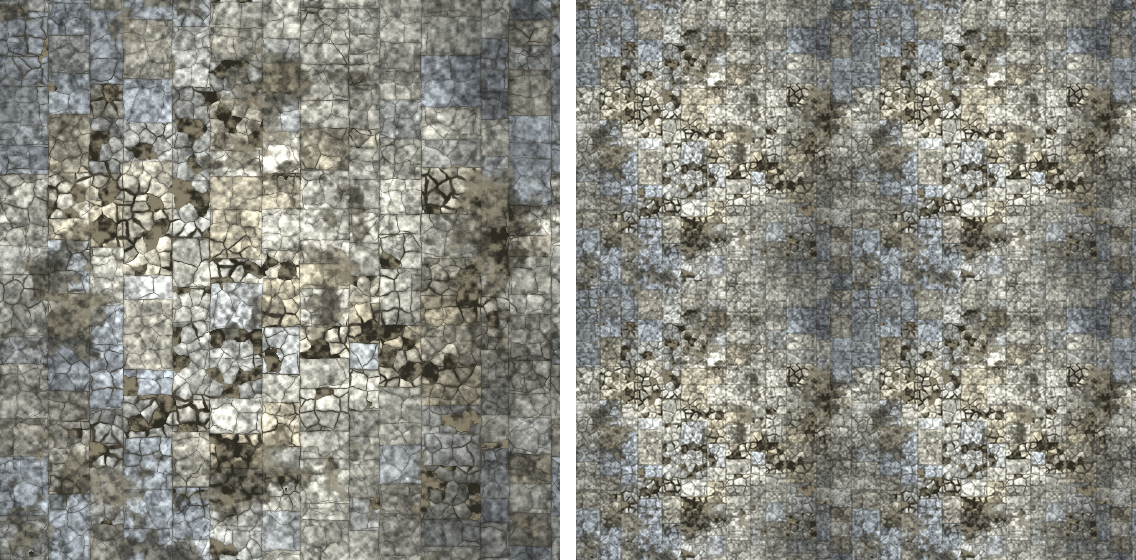
Left, the tile; right, the same tile 2 across and 2 down.
Write a Shadertoy shader that draws this texture.

```glsl
#define COLUMNS 13.0
#define RUIN_LEVEL 0.58
#define JOINT_WIDTH 0.0006
#define RUBBLE_GAP 0.0015
#define RUBBLE_SCALE 38.0
#define WOBBLE 0.006
#define GRAIN 1.15
#define CREAM vec3(0.80, 0.795, 0.745)
#define BLUE_GREY vec3(0.73, 0.765, 0.79)
#define TAN vec3(0.75, 0.71, 0.60)
#define SOIL_DARK vec3(0.18, 0.17, 0.135)
#define SOIL_LIGHT vec3(0.53, 0.50, 0.42)

float hash(vec2 p) {
    return fract(sin(dot(p, vec2(127.1, 311.7))) * 43758.5453);
}

vec2 hash2(vec2 p) {
    return vec2(hash(p), hash(p + vec2(37.3, 17.9)));
}

// Value noise that wraps over the canvas
float noise(vec2 uv, float period) {
    vec2 p = uv * period, cell = floor(p), f = p - cell;
    f = f * f * (3.0 - 2.0 * f);
    vec2 a = mod(cell, period), b = mod(cell + 1.0, period);
    return mix(mix(hash(a), hash(vec2(b.x, a.y)), f.x),
               mix(hash(vec2(a.x, b.y)), hash(b), f.x), f.y);
}

float fbm(vec2 uv, float period) {
    float sum = 0.0, weight = 0.533;
    for (int i = 0; i < 4; i++) {
        sum += weight * noise(uv, period);
        weight *= 0.5;
        period *= 2.0;
    }
    return sum;
}

// Broken pieces: returns border distance, piece id and offset from the centre
float pieces(vec2 p, float period, vec2 seed, float jitter, out vec2 id, out vec2 offset) {
    vec2 base = floor(p), nearest = vec2(0.0);
    float best = 100.0;
    for (int y = -1; y <= 1; y++)
    for (int x = -1; x <= 1; x++) {
        vec2 cell = base + vec2(x, y);
        vec2 key = mod(cell, period) + seed;
        vec2 toSite = cell + 0.5 + jitter * (hash2(key) - 0.5) - p;
        float d = dot(toSite, toSite);
        if (d < best) { best = d; nearest = toSite; id = key; }
    }
    float border = 10.0;
    for (int y = -2; y <= 2; y++)
    for (int x = -2; x <= 2; x++) {
        vec2 cell = base + vec2(x, y);
        vec2 key = mod(cell, period) + seed;
        vec2 toSite = cell + 0.5 + jitter * (hash2(key) - 0.5) - p;
        vec2 between = toSite - nearest;
        if (dot(between, between) > 0.0001)
            border = min(border, dot(0.5 * (toSite + nearest), normalize(between)));
    }
    offset = -nearest;
    return border;
}

float columnEdge(float i) {
    return (i + 0.45 * (hash(vec2(mod(i, COLUMNS), 3.0)) - 0.5)) / COLUMNS;
}

float rowEdge(float j, float column, float rows) {
    return (j + 0.65 * (hash(vec2(mod(j, rows), column + 20.0)) - 0.5)) / rows;
}

void mainImage(out vec4 fragColor, in vec2 fragCoord) {
    vec2 uv = fragCoord / iResolution.xy;
    float soft = max(0.0018, 0.9 / iResolution.y);
    vec2 wobble = vec2(fbm(uv, 40.0), fbm(uv + vec2(0.37, 0.61), 40.0)) - 0.5;
    vec2 q = uv + WOBBLE * wobble;

    // Uneven columns, each cut into slabs of its own heights
    float i = floor(q.x * COLUMNS);
    i += step(columnEdge(i + 1.0), q.x) - step(q.x, columnEdge(i));
    float column = mod(i, COLUMNS);
    float rows = floor(mix(10.0, 19.0, hash(vec2(column, 7.0))));
    float phase = hash(vec2(column, 11.0));
    float y = q.y + phase;
    float j = floor(y * rows);
    j += step(rowEdge(j + 1.0, column, rows), y) - step(y, rowEdge(j, column, rows));
    vec2 low = vec2(columnEdge(i), rowEdge(j, column, rows));
    vec2 high = vec2(columnEdge(i + 1.0), rowEdge(j + 1.0, column, rows));
    vec2 local = vec2(q.x, y) - low;
    vec2 sides = min(local, high - low - local);
    vec2 slab = vec2(column, mod(j, rows));
    vec2 centre = 0.5 * (low + high) - vec2(0.0, phase);

    // Whole, cracked or ruined
    float pick = hash(slab + 51.0);
    float ruin = fbm(centre, 5.0) + 0.3 * (hash(slab + 83.0) - 0.5);
    bool ruined = ruin > RUIN_LEVEL;
    float scale = ruined ? RUBBLE_SCALE : mix(14.0, 36.0, pick);
    vec2 id, offset;
    vec2 place = (ruined ? q : local) + 1.6 * WOBBLE * wobble;
    float border = pieces(place * scale, ruined ? RUBBLE_SCALE : 64.0,
                          ruined ? vec2(0.0) : slab * 7.3 + 90.0,
                          ruined ? 0.9 : mix(0.5, 0.95, hash(slab + 29.0)), id, offset) / scale;

    // Joints and cracks, widened where the paving is worn
    float worn = smoothstep(0.45, 0.75, fbm(uv + 0.23, 14.0));
    float gap = ruined ? RUBBLE_GAP : JOINT_WIDTH * (0.2 + pick);
    gap *= 0.3 + 2.2 * worn;
    float joint = min(sides.x, sides.y) - JOINT_WIDTH * (0.4 + 1.5 * worn);
    float depth = min(border - gap, joint);
    float solid = smoothstep(-soft, 0.7 * soft, depth);
    float lost = step(hash(id + 13.0), ruined ? 0.2 : 0.06 * worn);
    float earth = smoothstep(0.58, 0.68, fbm(uv + 0.71, 7.0) + 0.4 * (fbm(uv, 44.0) - 0.5));
    solid *= (1.0 - lost) * (1.0 - 0.65 * earth);

    // Stone colour by slab and by piece
    float cool = fbm(centre + 0.41, 3.0) + 0.35 * (hash(slab + 5.0) - 0.5);
    vec3 stone = mix(CREAM, BLUE_GREY, smoothstep(0.38, 0.58, cool));
    float warm = step(0.84, hash(slab + 67.0)) * 0.6 + (ruined ? 0.35 : 0.0);
    stone = mix(stone, TAN, min(warm, 0.8));
    stone *= 0.9 + 0.2 * (hash(id + 41.0) - 0.5) + 0.2 * (hash(slab + 97.0) - 0.5);

    // Bright middle, dim rim, stains, fine grain and hairlines
    vec2 wave = 0.5 - 0.5 * cos(6.28318 * (uv - vec2(0.0, 0.08)));
    float light = 0.77 + 0.24 * wave.x + 0.22 * wave.y + 0.8 * (fbm(uv + 0.13, 4.0) - 0.5);
    float grain = fbm(uv, 110.0) - 0.5;
    float stain = fbm(uv + 0.57, 20.0) - 0.5;
    float hairline = 1.0 - smoothstep(0.0, 0.03, abs(fbm(uv + 0.83, 18.0) - 0.5));
    stone *= clamp(light, 0.62, 1.2) * (1.0 + GRAIN * grain + 0.4 * stain);
    stone *= 1.0 - 0.28 * hairline * smoothstep(0.4, 0.6, fbm(uv + 0.19, 8.0));
    stone *= 1.0 + (ruined ? 0.25 : 0.08) * dot(offset, vec2(-0.5, 0.8));
    stone *= 0.87 + 0.13 * smoothstep(0.0, 0.0045, depth);

    // Soil with grit in the gaps
    float grit = fbm(uv + 0.31, 90.0) + 0.6 * stain;
    vec3 soil = mix(SOIL_DARK, SOIL_LIGHT, smoothstep(0.28, 0.72, grit));
    soil = mix(SOIL_DARK * (0.8 + 0.6 * grit), soil, max(lost, earth) * 0.75 + 0.25);
    fragColor = vec4(clamp(mix(soil, stone, solid), 0.0, 1.0), 1.0);
}
```
